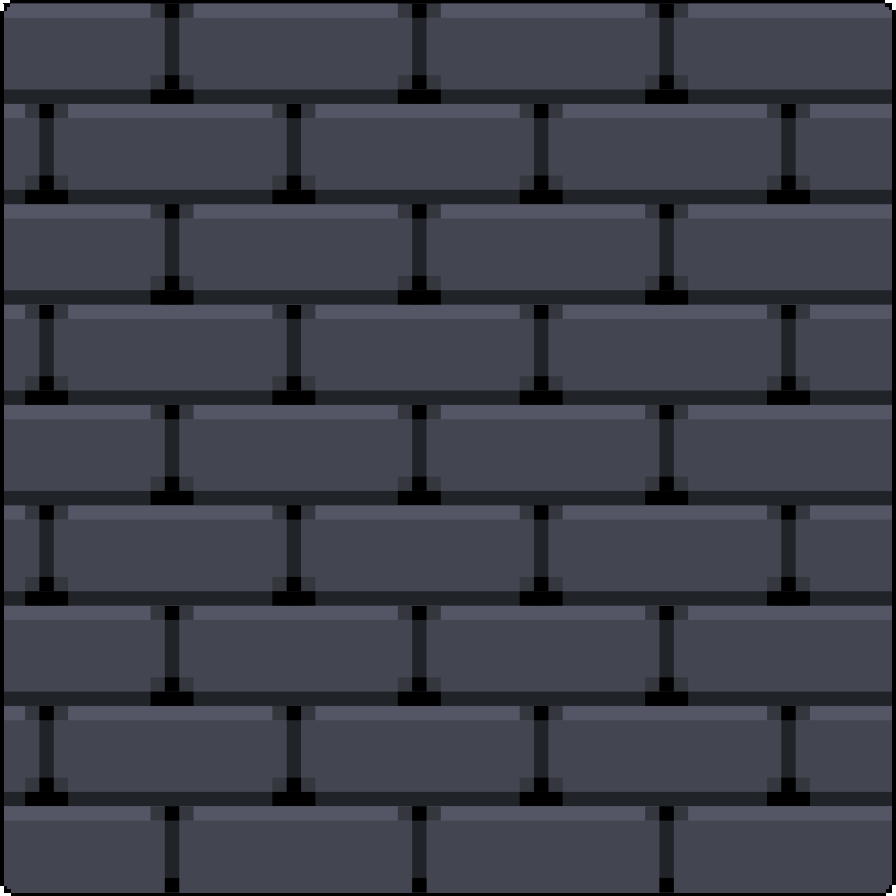
Write a three.js fragment shader that draws this texture.

```glsl
// Slate-grey pixel-style brick wall: nine staggered courses in a thin rounded black frame.
varying vec2 vUv;

// Soft coverage of a strip, given the distance from its centre line
float strip(float dist, float halfWidth) {
  return 1.0 - smoothstep(halfWidth - 0.05, halfWidth + 0.05, dist);
}

// One-block-high band inside a course, wrapping every 7 blocks
float band(float y, float centre) {
  return strip(abs(mod(y - centre + 3.5, 7.0) - 3.5), 0.5);
}

void main() {
  vec3 face = vec3(0.263, 0.271, 0.312);
  vec3 highlight = vec3(0.328, 0.338, 0.401);
  vec3 corner = vec3(0.208, 0.216, 0.247);
  vec3 mortar = vec3(0.126, 0.138, 0.153);

  // Courses counted from the top, measured in blocks of 0.016 canvas
  float depth = (1.0 - vUv.y - 0.0039) / 0.016;
  float course = floor(depth / 7.0);
  float y = mod(depth, 7.0);
  float lowest = step(7.5, course);

  // Distance to the nearest upright joint, staggered on alternate courses
  float jointX = mix(0.192, 0.052, mod(course, 2.0));
  float x = abs(mod(vUv.x - jointX + 0.138, 0.276) - 0.138) / 0.016;
  float narrow = strip(x, 0.5);
  float wide = strip(x, 1.5);

  float top = band(y, 0.5);
  float bottom = band(y, 5.5);
  float bed = band(y, 6.5) * (1.0 - lowest);

  // Brick faces with lit top edges and notched corners
  vec3 color = mix(face, highlight, top);
  color = mix(color, corner, wide * max(top, bottom * (1.0 - lowest)));

  // Mortar, with black caps and feet on the upright joints
  color = mix(color, mortar, max(narrow, bed));
  color *= 1.0 - max(narrow * max(top, bottom), wide * bed);

  // Stepped rounded frame on a grid of 256 cells, white outside
  vec2 cell = floor(abs(vUv - 0.5) * 256.0) + 0.5;
  vec2 q = cell - 123.0;
  float edge = length(max(q, 0.0)) + min(max(q.x, q.y), 0.0) - 5.0;
  color *= 1.0 - smoothstep(-1.05, -0.95, edge);
  color = mix(color, vec3(1.0), smoothstep(0.0, 0.1, edge));

  gl_FragColor = vec4(color, 1.0);
}
```
